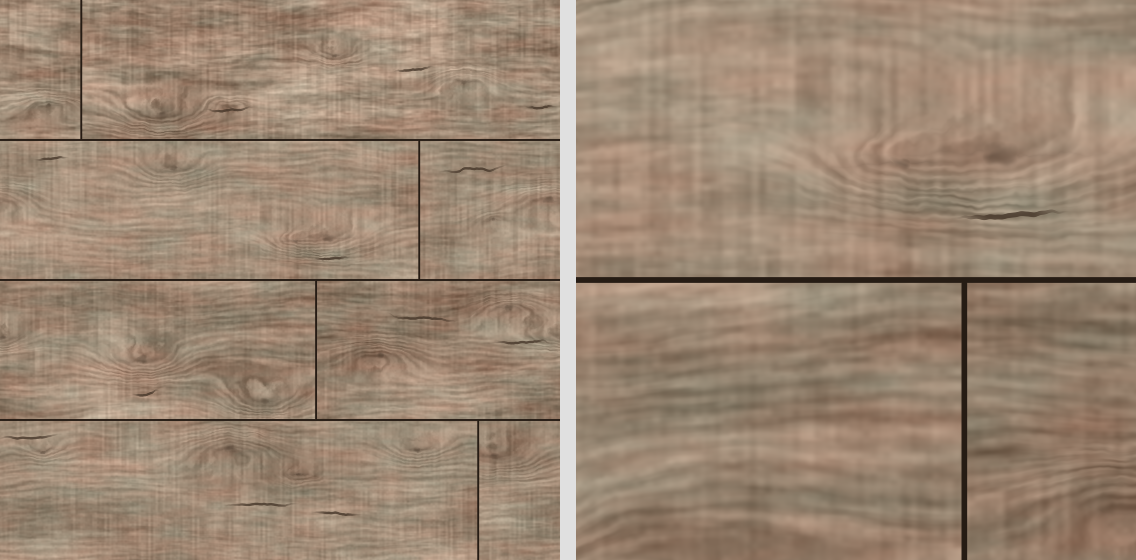
Left, the full canvas; right, a detail of the centre.
This texture is drawn by a Shadertoy shader. Its source:

```glsl
// Four rows of weathered oak planks with staggered butt joints and dark seams.
// Each plank is one canvas long and wraps sideways. Its grain follows the contours
// of a height field bulged by knots, overlaid with saw marks, stains and cracks.

#define ROWS 4.0
#define SEAM_WIDTH 0.0034
#define JOINTS vec4(0.854, 0.5645, 0.7487, 0.1452)   // joint of each row, bottom up
#define ROW_TONE vec4(-0.04, -0.03, 0.09, -0.04)     // lightness of each row
#define ROW_CONTRAST vec4(0.80, 1.0, 0.80, 1.35)     // strength of the grain
#define KNOTS 5
#define CRACKS 3
#define LIGHT_WOOD vec3(0.74, 0.65, 0.565)
#define DARK_WOOD vec3(0.51, 0.43, 0.355)
#define KNOT_COLOR vec3(0.27, 0.21, 0.16)
#define SEAM_COLOR vec3(0.15, 0.11, 0.08)
#define ROSE_TINT vec3(0.055, -0.02, -0.025)

float hash(vec2 p) {
    vec3 q = fract(p.xyx * 0.1031);
    q += dot(q, q.yzx + 33.33);
    return fract((q.x + q.y) * q.z);
}

float noise(vec2 p) {
    vec2 i = floor(p), f = fract(p);
    f = f * f * (3.0 - 2.0 * f);
    return mix(mix(hash(i), hash(i + vec2(1, 0)), f.x),
               mix(hash(i + vec2(0, 1)), hash(i + vec2(1, 1)), f.x), f.y);
}

float fbm(vec2 p) {
    float sum = 0.0, amp = 0.5;
    for (int i = 0; i < 4; i++) {
        sum += amp * noise(p);
        p = p * 2.03 + 17.7;
        amp *= 0.5;
    }
    return sum / 0.9375;
}

// Dark hairline splits: meandering, tapered to both ends
float cracks(vec2 q, float seed, float px) {
    float result = 0.0;
    for (int i = 0; i < CRACKS; i++) {
        vec2 id = vec2(float(i) + 50.0, seed);
        vec2 center = vec2((float(i) + hash(id)) / float(CRACKS), 0.02 + 0.21 * hash(id + 11.0));
        float halfLength = mix(0.025, 0.075, hash(id + 23.0));
        vec2 d = q - center;
        float path = 0.014 * (fbm(vec2(q.x * 32.0, seed + float(i) * 9.0)) - 0.5)
                   + d.x * 0.16 * (hash(id + 31.0) - 0.5);
        float taper = 1.0 - smoothstep(0.3, 1.0, abs(d.x) / halfLength);
        float width = 0.0011 * taper;
        float line = 1.0 - smoothstep(width, width + 1.2 * px, abs(d.y - path));
        result = max(result, line * taper);
    }
    return result;
}

vec3 plank(vec2 q, int row, float px) {
    float seed = 37.0 * float(row) + 5.0;
    float height = q.y + 0.04 * (fbm(q * vec2(4.0, 9.0) + seed) - 0.5);
    vec2 jitter = 0.016 * (vec2(fbm(q * 45.0 + seed), fbm(q * 45.0 + seed + 90.0)) - 0.5);
    float swirl = 0.0, stain = 0.0;

    // Knots bend the grain and leave dark cores with sideways smudges
    for (int i = 0; i < KNOTS; i++) {
        vec2 id = vec2(float(i) + 3.0, seed);
        vec2 center = vec2((float(i) + 0.1 + 0.8 * hash(id)) / float(KNOTS),
                           0.035 + 0.18 * hash(id + 7.0));
        float size = mix(0.004, 0.013, hash(id + 19.0));
        vec2 d = q - center + jitter;
        vec2 oval = d * vec2(0.45, 1.0);
        float bulge = exp(-dot(oval, oval) / (9.0 * size * size));
        height += bulge * size * 5.0 * (hash(id + 41.0) < 0.5 ? -1.0 : 1.0);
        swirl += bulge;
        float core = 1.0 - smoothstep(0.15, 1.0, length(d * vec2(0.65, 1.1)) / size);
        float smudge = exp(-abs(d.x) / (size * 4.5) - abs(d.y) / (size * 0.65));
        stain = max(stain, max(0.65 * core, 0.5 * smudge));
    }

    // Grain from broad clouds down to fine fibres
    float broad = fbm(q * vec2(5.0, 14.0) + seed + 60.0) - 0.5;
    float streak = fbm(vec2(q.x * 10.0, height * 70.0) + seed) - 0.5;
    float fibre = noise(vec2(q.x * 65.0, height * 260.0) + seed) - 0.5;
    float patches = smoothstep(0.4, 0.65, fbm(q * vec2(6.0, 11.0) + seed + 130.0));
    float ring = sin(height * 500.0 + 5.0 * noise(q * vec2(14.0, 30.0) + seed));

    // Saw marks across the plank
    float saw = noise(vec2(q.x * 230.0, q.y * 18.0 + seed)) - 0.5;
    float band = noise(vec2(q.x * 32.0, q.y * 5.0 + seed)) - 0.5;
    float speck = noise(q * 240.0 + seed) - 0.5;

    float tone = 0.5 + ROW_TONE[row]
        + ROW_CONTRAST[row] * (1.1 * broad + 0.9 * streak + 0.38 * fibre)
        + ring * (0.05 + 0.09 * patches + 0.10 * min(swirl, 1.0))
        + saw * mix(0.38, 0.14, patches) + 0.16 * band + 0.16 * speck
        - 0.10 * min(swirl, 1.0);
    vec3 color = mix(DARK_WOOD, LIGHT_WOOD, tone);

    // Rosy and grey-green drifts of hue
    float hue = fbm(q * vec2(13.0, 42.0) + seed + 200.0) - 0.5;
    color += ROSE_TINT * (1.6 * hue + 0.15 * (ROW_CONTRAST[row] - 1.0));

    color = mix(color, KNOT_COLOR, stain * (0.75 + 0.5 * fibre));
    return mix(color, KNOT_COLOR, 0.8 * cracks(q, seed, px));
}

void mainImage(out vec4 fragColor, in vec2 fragCoord) {
    vec2 uv = fragCoord / iResolution.xy;
    float px = 1.0 / min(iResolution.x, iResolution.y);
    int row = int(clamp(floor(uv.y * ROWS), 0.0, ROWS - 1.0));
    float along = fract(uv.x - JOINTS[row]);
    vec3 color = plank(vec2(along, fract(uv.y * ROWS) / ROWS), row, px);

    // Seams between rows and at the joints
    float nearestSeam = clamp(round(uv.y * ROWS), 1.0, ROWS - 1.0) / ROWS;
    float seam = min(abs(uv.y - nearestSeam), min(along, 1.0 - along)) - 0.5 * SEAM_WIDTH;
    color = mix(SEAM_COLOR, color, smoothstep(-0.6 * px, 0.6 * px, seam));
    fragColor = vec4(clamp(color, 0.0, 1.0), 1.0);
}
```
